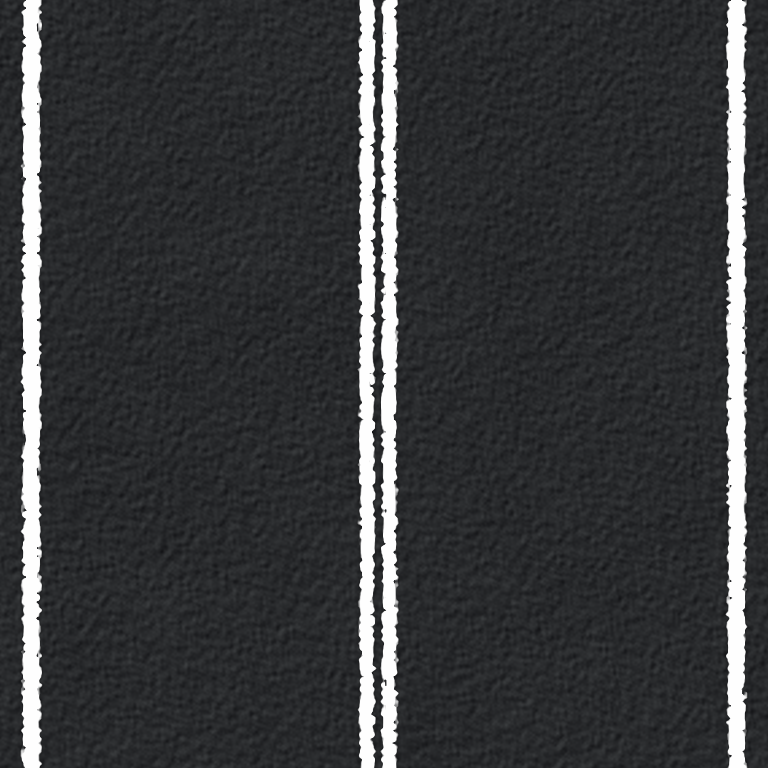
A WebGL 1 fragment shader for this texture:

```glsl
precision highp float;
uniform vec2 u_resolution;

#define EDGE_OFFSET 0.459
#define EDGE_HALF_WIDTH 0.0111
#define PAIR_CENTER 0.4925
#define PAIR_OFFSET 0.0146
#define PAIR_HALF_WIDTH 0.0091
#define ROUGHNESS 0.0056
#define CHIP_SCALE 185.0
#define GRAIN_SCALE 150.0
#define RELIEF 1.9
#define TAR_DARK vec3(0.128, 0.133, 0.142)
#define TAR_LIGHT vec3(0.178, 0.185, 0.193)
#define PAINT vec3(0.995)

float hash(vec2 p) {
  vec3 q = fract(p.xyx * 0.1031);
  q += dot(q, q.yzx + 33.33);
  return fract((q.x + q.y) * q.z);
}

float noise(vec2 p) {
  vec2 i = floor(p);
  vec2 f = fract(p);
  f = f * f * (3.0 - 2.0 * f);
  float bottom = mix(hash(i), hash(i + vec2(1.0, 0.0)), f.x);
  float top = mix(hash(i + vec2(0.0, 1.0)), hash(i + vec2(1.0, 1.0)), f.x);
  return mix(bottom, top, f.y);
}

// Height of the stone grain, coarse lumps plus fine grit
float grainHeight(vec2 p) {
  vec2 turned = vec2(0.8 * p.x - 0.6 * p.y, 0.6 * p.x + 0.8 * p.y);
  return 0.65 * noise(turned * GRAIN_SCALE)
       + 0.35 * noise(p * GRAIN_SCALE * 1.9 + 17.0);
}

// Signed distance to a vertical stripe
float stripe(float x, float center, float halfWidth) {
  return abs(x - center) - halfWidth;
}

vec3 asphalt(vec2 p) {
  // Slope towards the light gives the embossed look
  vec2 toLight = vec2(-0.6, 0.8) / GRAIN_SCALE;
  float slope = grainHeight(p) - grainHeight(p + toLight);
  float mottle = noise(p * 9.0) + noise(p * 31.0 + 5.0) - 1.0;
  float tone = 0.54 + RELIEF * slope + 0.22 * mottle;
  return mix(TAR_DARK, TAR_LIGHT, clamp(tone, -1.3, 2.2));
}

void main() {
  vec2 p = gl_FragCoord.xy / u_resolution;
  float pixel = 1.0 / u_resolution.x;

  // Outer single lines and the central double line
  float d = 1.0;
  for (int i = 0; i < 2; i++) {
    float side = 2.0 * float(i) - 1.0;
    d = min(d, stripe(p.x, 0.5 + side * EDGE_OFFSET, EDGE_HALF_WIDTH));
    d = min(d, stripe(p.x, PAIR_CENTER + side * PAIR_OFFSET, PAIR_HALF_WIDTH));
  }

  // Ragged paint edge with occasional deeper chips
  float chip = noise(p * CHIP_SCALE + 41.0);
  d += ROUGHNESS * (chip - 0.5) + 0.0025 * smoothstep(0.8, 1.0, chip);

  // Road darkens slightly right beside the paint
  vec3 color = asphalt(p) * (1.0 - 0.2 * smoothstep(0.005, 0.0, d));
  float soft = max(pixel, 0.0012);
  color = mix(color, PAINT, 1.0 - smoothstep(-soft, soft, d));
  gl_FragColor = vec4(color, 1.0);
}
```
